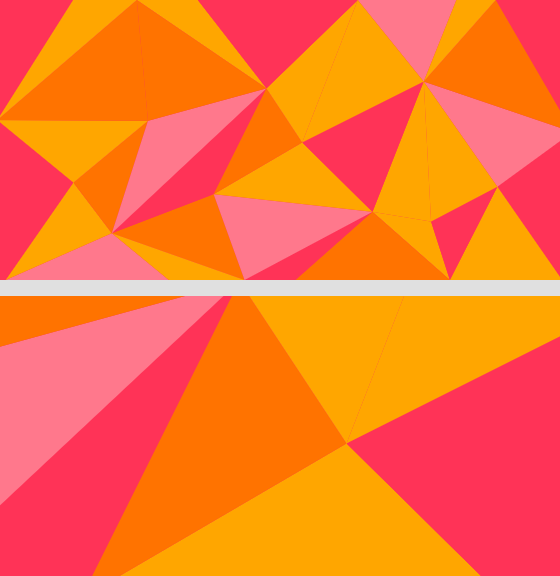
Top: the whole. Bottom: its middle third, enlarged.
Give the GLSL for this background, as a Shadertoy shader.

```glsl
// Flat-coloured low-poly mosaic: a coarse lattice, bent by sine waves, is cut into
// triangles. Each is blended by its edge coverage over a crimson ground, so hairline
// seams of the ground remain between neighbours and at the ragged left and right sides.

#define COLUMNS 5
#define ROWS 3
#define LEFT_MARGIN 0.13
#define COLUMN_WIDTH 0.355
#define SWAY vec2(0.394, 0.3)   // vertex drift, in cells
#define ROW_GROWTH 1.26         // above 1 makes the upper rows taller
#define COLOUR_SEED 0.01
#define PINK_END 0.16           // cumulative colour shares
#define ORANGE_END 0.40
#define CRIMSON_END 0.59

const vec3 GOLD    = vec3(1.0, 0.65, 0.0);
const vec3 CRIMSON = vec3(1.0, 0.20, 0.34);
const vec3 ORANGE  = vec3(1.0, 0.45, 0.0);
const vec3 PINK    = vec3(1.0, 0.47, 0.55);

float cross2(vec2 a, vec2 b) { return a.x * b.y - a.y * b.x; }

// Lattice vertex in units of canvas height; the top and bottom rows stay on the border
vec2 meshVertex(int column, int row) {
    vec2 id = vec2(column, row);
    vec2 drift = SWAY * sin(vec2(dot(id, vec2(1.9, 2.8)) - 0.9, dot(id, vec2(2.6, 1.7))));
    if (row == 0 || row == ROWS) drift.y = 0.0;
    id += drift;
    return vec2(LEFT_MARGIN + COLUMN_WIDTH * id.x, pow(id.y / float(ROWS), ROW_GROWTH));
}

// Distance to the inner side of the edge from a to b (counter-clockwise outline)
float edgeDistance(vec2 p, vec2 a, vec2 b) {
    return cross2(normalize(b - a), p - a);
}

float triangleCoverage(vec2 p, vec2 a, vec2 b, vec2 c, float pixel) {
    float inside = min(edgeDistance(p, a, b), min(edgeDistance(p, b, c), edgeDistance(p, c, a)));
    return clamp(0.5 + inside / pixel, 0.0, 1.0);
}

// Golden-ratio steps spread the colours evenly over successive triangles
vec3 triangleColour(int index) {
    float pick = fract(float(index) * 0.618034 + COLOUR_SEED);
    return pick < PINK_END ? PINK : pick < ORANGE_END ? ORANGE : pick < CRIMSON_END ? CRIMSON : GOLD;
}

// True when the diagonal a-c lies within the quad
bool diagonalFits(vec2 a, vec2 b, vec2 c, vec2 d) {
    return cross2(c - a, b - a) < 0.0 && cross2(c - a, d - a) > 0.0;
}

void mainImage(out vec4 fragColor, in vec2 fragCoord) {
    float pixel = 1.0 / iResolution.y;
    vec2 p = fragCoord * pixel;
    vec3 colour = CRIMSON;

    for (int row = 0; row < ROWS; row++) {
        for (int column = 0; column < COLUMNS; column++) {
            vec2 a = meshVertex(column, row);
            vec2 b = meshVertex(column + 1, row);
            vec2 c = meshVertex(column + 1, row + 1);
            vec2 d = meshVertex(column, row + 1);

            // Alternate the cut, unless the quad is concave and allows only one
            bool turned = (row + column) % 2 == 1;
            if (turned ? !diagonalFits(b, c, d, a) : !diagonalFits(a, b, c, d)) turned = !turned;
            if (turned) {
                vec2 first = a;
                a = b; b = c; c = d; d = first;
            }

            int index = 2 * (row * COLUMNS + column);
            colour = mix(colour, triangleColour(index), triangleCoverage(p, a, b, c, pixel));
            colour = mix(colour, triangleColour(index + 1), triangleCoverage(p, a, c, d, pixel));
        }
    }
    fragColor = vec4(colour, 1.0);
}
```
